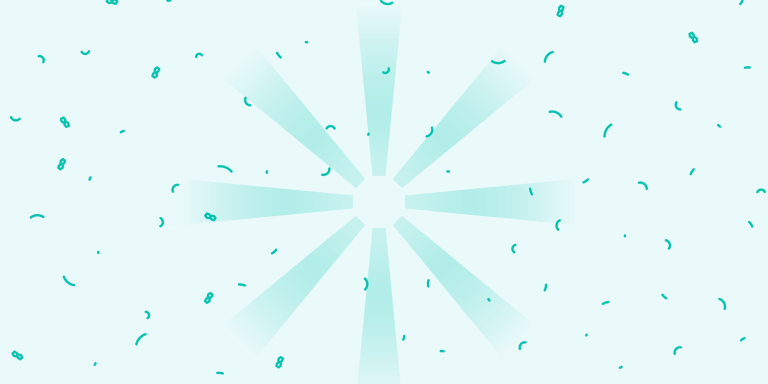
A Shadertoy shader for this background:

```glsl
// Eight pale teal rays fan out from an off-centre hub over a light mint ground.
// The rays are one wedge folded around the hub; the confetti is a hashed grid
// of short strokes, each traced by marching along a turning heading.

const vec3 GROUND_COLOR   = vec3(0.918, 0.976, 0.980);
const vec3 RAY_COLOR      = vec3(0.700, 0.930, 0.912);
const vec3 CONFETTI_COLOR = vec3(0.020, 0.760, 0.690);

// Lengths are in canvas heights.
const vec2  HUB            = vec2(0.987, 0.474);
const float RAY_COUNT      = 8.0;
const float RAY_START      = 0.068;
const float RAY_PEAK       = 0.240;
const float RAY_END        = 0.513;
const float RAY_HALF_INNER = 0.017;
const float RAY_HALF_OUTER = 0.060;
const float RAY_INNER_TINT = 0.65;

const float CELL          = 0.155;
const float JITTER        = 0.66;
const float CONFETTI_FILL = 0.92;
const float HUB_CLEARANCE = 0.12;
const float STROKE_HALF   = 0.0031;
const float DOT_SHARE     = 0.45;
const float ARC_SHARE     = 0.85;
const int   STROKE_STEPS  = 10;
const float TAU           = 6.2831853;

// Sine-free hash: two values from a cell and a salt.
vec2 hash2(vec2 cell, float salt) {
    vec3 h = fract(vec3(cell.xyx + salt) * vec3(0.1031, 0.1030, 0.0973));
    h += dot(h, h.yzx + 33.33);
    return fract((h.xx + h.yz) * h.zy);
}

vec2 direction(float angle) {
    return vec2(cos(angle), sin(angle));
}

float segmentDistance(vec2 p, vec2 a, vec2 b) {
    vec2 ab = b - a;
    float t = clamp(dot(p - a, ab) / max(dot(ab, ab), 1e-9), 0.0, 1.0);
    return length(p - a - ab * t);
}

// Opacity of the ray fan around the hub.
float rayFan(vec2 p, float pixel) {
    float sector = TAU / RAY_COUNT;
    float angle = atan(p.y, p.x);
    angle -= sector * floor(angle / sector + 0.5);
    vec2 q = length(p) * direction(angle);

    float along = (q.x - RAY_START) / (RAY_END - RAY_START);
    float halfWidth = mix(RAY_HALF_INNER, RAY_HALF_OUTER, along);
    float edge = smoothstep(-pixel, pixel, halfWidth - abs(q.y));
    float inner = smoothstep(-pixel, pixel, q.x - RAY_START);

    float rise = mix(RAY_INNER_TINT, 1.0, smoothstep(RAY_START, RAY_PEAK, q.x));
    float fall = clamp((q.x - RAY_PEAK) / (RAY_END - RAY_PEAK), 0.0, 1.0);
    return edge * inner * rise * (1.0 - pow(fall, 1.5));
}

// Distance to one stroke: a dash, a bowed arc or an S-shaped squiggle.
float strokeDistance(vec2 p, vec2 kind, float angle) {
    bool squiggle = kind.x > ARC_SHARE;
    float span = kind.x < DOT_SHARE ? mix(0.001, 0.016, kind.y)
                                    : mix(0.020, 0.038, kind.y);
    float bend = kind.x < DOT_SHARE ? 0.4 : mix(2.6, 0.9, kind.y);
    if (squiggle) span = 0.068;

    vec2 pen = -span * (squiggle ? 0.06 : 0.47) * direction(angle);
    float nearest = 1e3;
    for (int i = 0; i < STROKE_STEPS; i++) {
        float t = (float(i) + 0.5) / float(STROKE_STEPS);
        float turn = squiggle ? 2.2 * cos(TAU * t) : bend * (t - 0.5);
        vec2 next = pen + direction(angle + turn) * span / float(STROKE_STEPS);
        nearest = min(nearest, segmentDistance(p, pen, next));
        pen = next;
    }
    return nearest;
}

// One jittered stroke per cell; rows slide sideways to hide the grid.
float confetti(vec2 p, float pixel) {
    vec2 grid = p / CELL;
    float slide = hash2(vec2(floor(grid.y), 7.0), 3.0).x;
    grid.x += slide;
    vec2 cell = floor(grid);
    vec2 center = cell + 0.5 + JITTER * (hash2(cell, 11.0) - 0.5);
    vec2 place = (center - vec2(slide, 0.0)) * CELL;

    vec2 pose = hash2(cell, 29.0);
    float d = strokeDistance(p - place, hash2(cell, 47.0), TAU * pose.x);
    float present = step(pose.y, CONFETTI_FILL)
                  * step(HUB_CLEARANCE, length(place - HUB));
    return present * smoothstep(-pixel, pixel, STROKE_HALF - d);
}

void mainImage(out vec4 fragColor, in vec2 fragCoord) {
    vec2 p = fragCoord / iResolution.y;
    float pixel = 0.7 / iResolution.y;

    vec3 color = mix(GROUND_COLOR, RAY_COLOR, rayFan(p - HUB, pixel));
    color = mix(color, CONFETTI_COLOR, confetti(p, pixel));
    fragColor = vec4(color, 1.0);
}
```
